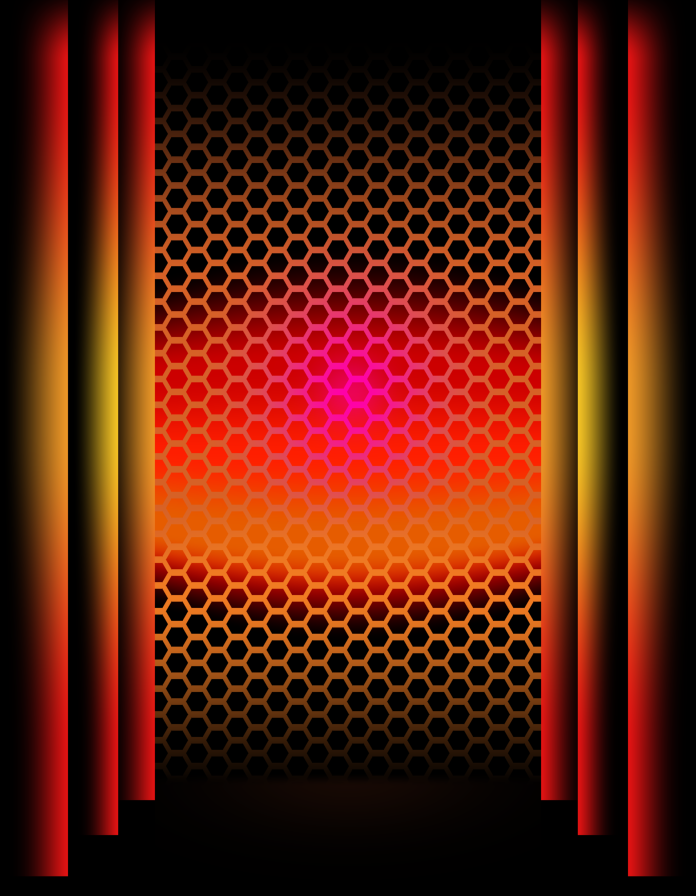
Reproduce this background procedurally as a WebGL 1 fragment shader.

```glsl
precision highp float;
uniform vec2 u_resolution;

// Lengths are fractions of the canvas height, x is measured from the centre.
const vec2 CELL = vec2(0.0449, 0.0288);
const vec2 CELL_ORIGIN = vec2(-0.01123, 0.577);
const float CELL_RADIUS = 0.0107;
const vec2 GLOW_CENTRE = vec2(0.004, 0.563);
const float FIRE_Y = 0.505;

const vec3 DEEP_RED = vec3(0.80, 0.0, 0.0);
const vec3 HOT_RED = vec3(1.0, 0.12, 0.0);
const vec3 FIRE_ORANGE = vec3(0.90, 0.36, 0.0);
const vec3 MAGENTA = vec3(1.0, 0.0, 0.66);
const vec3 ROSE = vec3(0.88, 0.28, 0.36);
const vec3 COPPER = vec3(0.84, 0.38, 0.15);
const vec3 WIRE_ORANGE = vec3(0.96, 0.50, 0.13);
const vec3 EMBER = vec3(0.09, 0.035, 0.015);
const vec3 PANEL_RED = vec3(0.97, 0.08, 0.08);
const vec3 PANEL_ORANGE = vec3(0.97, 0.62, 0.16);
const vec3 PANEL_GOLD = vec3(1.0, 0.80, 0.15);

float hexDistance(vec2 p) {
  p = abs(p);
  return max(p.y, dot(p, vec2(0.8660, 0.5))) - CELL_RADIUS;
}

// Two interleaved grids of cells, the second shifted by half a step.
float honeycomb(vec2 p) {
  vec2 q = p - CELL_ORIGIN;
  vec2 a = mod(q + 0.5 * CELL, CELL) - 0.5 * CELL;
  vec2 b = mod(q, CELL) - 0.5 * CELL;
  return min(hexDistance(a), hexDistance(b));
}

// Red above, orange below, dark at both curved ends.
vec3 fireColour(vec2 p) {
  float v = (FIRE_Y - p.y) * (1.0 + 4.5 * p.x * p.x);
  vec3 c = mix(DEEP_RED, HOT_RED, smoothstep(-0.09, 0.02, v));
  c = mix(c, FIRE_ORANGE, smoothstep(0.01, 0.10, v));
  c = mix(c, DEEP_RED, smoothstep(0.12, 0.175, v));
  c *= smoothstep(-0.225, -0.09, v) * (1.0 - smoothstep(0.14, 0.222, v));
  float r = length(p - GLOW_CENTRE);
  return mix(c, MAGENTA, 0.5 * exp(-r * r / 0.0016));
}

vec3 wireColour(vec2 p) {
  float r = length((p - GLOW_CENTRE) * vec2(1.15, 1.0));
  vec3 c = mix(ROSE, COPPER, smoothstep(0.08, 0.21, r));
  c = mix(c, MAGENTA, 1.0 - smoothstep(0.0, 0.13, r));
  float low = smoothstep(0.47, 0.36, p.y + 0.6 * p.x * p.x);
  c = mix(c, WIRE_ORANGE, 0.85 * low);
  float fade = smoothstep(0.96, 0.68, p.y) * smoothstep(0.10, 0.34, p.y);
  return c * fade;
}

vec3 centreColour(vec2 p, float px) {
  float wire = smoothstep(-px, px, honeycomb(p));
  vec3 c = mix(fireColour(p), wireColour(p), wire);
  vec2 e = (p - vec2(0.0, 0.135)) / vec2(0.21, 0.085);
  vec3 floorGlow = EMBER * exp(-2.0 * dot(e, e));
  return mix(floorGlow, c, smoothstep(0.122, 0.138, p.y));
}

// A strip lit along its inner edge, cut off at its foot.
vec3 panelColour(vec2 p, float t, float foot, vec3 peak, float px) {
  float warm = 1.0 - smoothstep(0.02, 0.38, abs(p.y - 0.54));
  float light = pow(1.0 - smoothstep(-0.15, 1.0, t), mix(1.6, 0.9, warm));
  light *= 1.0 - smoothstep(0.93, 1.02, p.y);
  vec3 c = mix(PANEL_RED, peak, warm);
  return c * light * smoothstep(-px, px, p.y - foot);
}

// edge, width and foot place one mirrored pair of strips.
vec3 addPanels(vec3 base, vec2 p, vec3 place, vec3 peak, float px) {
  float d = abs(p.x) - place.x;
  vec3 c = panelColour(p, max(d, 0.0) / place.y, place.z, peak, px);
  return mix(base, c, smoothstep(-px, px, d));
}

void main() {
  vec2 p = (gl_FragCoord.xy - vec2(0.5 * u_resolution.x, 0.0)) / u_resolution.y;
  float px = 0.75 / u_resolution.y;

  vec3 colour = centreColour(p, px);

  // Strips from the inside out, each covering the one before.
  colour = addPanels(colour, p, vec3(0.2155, 0.058, 0.107), PANEL_ORANGE, px);
  colour = addPanels(colour, p, vec3(0.2565, 0.050, 0.068), PANEL_GOLD, px);
  colour = addPanels(colour, p, vec3(0.3125, 0.072, 0.022), PANEL_ORANGE, px);

  gl_FragColor = vec4(colour, 1.0);
}
```
